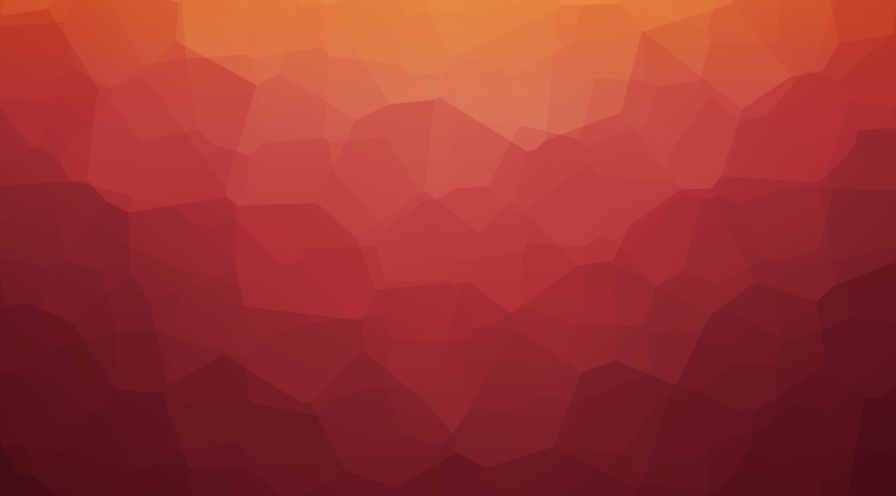
Reproduce this background procedurally as a Shadertoy shader.

```glsl
// A warm light falling from the top centre over a wall of faceted cells.
// A smooth depth field is partly flattened inside two layers of Voronoi
// cells, then coloured from orange through red to dark maroon.

#define COARSE_CELLS 5.2     // large facets per canvas height
#define FINE_CELLS 7.6       // small facets per canvas height
#define COARSE_STRENGTH 0.42 // how far large facets flatten the light
#define FINE_STRENGTH 0.30   // how far small facets flatten the light
#define TONE_JITTER 0.09     // random tone from facet to facet
#define FACET_TILT 0.22      // random slope of light inside a facet
#define SITE_JITTER 0.86     // irregularity of the cells
#define SIDE_FALLOFF 0.44    // darkening towards the left and right
#define EDGE_WIDTH 0.0015    // softness of facet edges, in canvas heights

const vec3 RAMP[8] = vec3[8](
    vec3(0.88, 0.54, 0.37), vec3(0.85, 0.45, 0.35),
    vec3(0.77, 0.28, 0.27), vec3(0.69, 0.19, 0.21),
    vec3(0.53, 0.14, 0.17), vec3(0.42, 0.095, 0.135),
    vec3(0.35, 0.07, 0.105), vec3(0.28, 0.05, 0.085));

vec2 hash2(vec2 p) {
    p = vec2(dot(p, vec2(127.1, 311.7)), dot(p, vec2(269.5, 183.3)));
    return fract(sin(p) * 43758.5453);
}

// 0 at the centre line, 1 at the left and right borders
float sideways(vec2 p) {
    return abs(p.x) * 2.0 * iResolution.y / iResolution.x;
}

// Distance from the light: grows downward and to both sides
float lightDepth(vec2 p) {
    return p.y + SIDE_FALLOFF * pow(sideways(p), 1.5);
}

// Depth change of one facet, seen at p
float facetTone(vec2 p, vec2 site, vec2 id) {
    vec2 rnd = hash2(id + 37.0);
    float angle = 6.2832 * rnd.y;
    return lightDepth(site) - lightDepth(p) + TONE_JITTER * (rnd.x - 0.5)
         + FACET_TILT * dot(vec2(cos(angle), sin(angle)), p - site);
}

// Voronoi layer, blended across the border of the two nearest cells
float facetLayer(vec2 p, float density, float seed) {
    vec2 cell = floor(p * density);
    vec2 site1 = vec2(0.0), site2 = vec2(0.0);
    vec2 id1 = vec2(0.0), id2 = vec2(0.0);
    float near1 = 1e5, near2 = 1e5;
    for (int j = -2; j <= 2; j++) {
        for (int i = -2; i <= 2; i++) {
            vec2 corner = cell + vec2(i, j);
            vec2 id = corner + seed;
            vec2 site = (corner + 0.5 + SITE_JITTER * (hash2(id) - 0.5)) / density;
            float d = dot(site - p, site - p);
            if (d < near1) {
                near2 = near1; site2 = site1; id2 = id1;
                near1 = d; site1 = site; id1 = id;
            } else if (d < near2) {
                near2 = d; site2 = site; id2 = id;
            }
        }
    }
    float border = (near2 - near1) / (2.0 * max(distance(site1, site2), 1e-4));
    float softness = max(EDGE_WIDTH, 0.7 / iResolution.y);
    float own = 0.5 + 0.5 * clamp(border / softness, 0.0, 1.0);
    return mix(facetTone(p, site2, id2), facetTone(p, site1, id1), own);
}

vec3 rampColour(float depth) {
    float s = clamp(depth * 5.0, 0.0, 6.999);
    int k = int(s);
    return mix(RAMP[k], RAMP[k + 1], fract(s));
}

void mainImage(out vec4 fragColor, in vec2 fragCoord) {
    // x is centred, y runs down from the top; unit is the canvas height
    vec2 p = vec2(fragCoord.x - 0.5 * iResolution.x,
                  iResolution.y - fragCoord.y) / iResolution.y;

    // Light broken up by both facet layers
    float depth = lightDepth(p)
                + COARSE_STRENGTH * facetLayer(p, COARSE_CELLS, 11.0)
                + FINE_STRENGTH * facetLayer(p, FINE_CELLS, 53.0);
    vec3 colour = rampColour(depth);

    // Orange warmth along the top, strongest at the sides
    float warmth = exp(-40.0 * p.y * p.y) * mix(0.7, 1.0, sideways(p));
    colour *= mix(vec3(1.0), vec3(1.03, 0.98, 0.58), warmth);

    fragColor = vec4(colour, 1.0);
}
```
